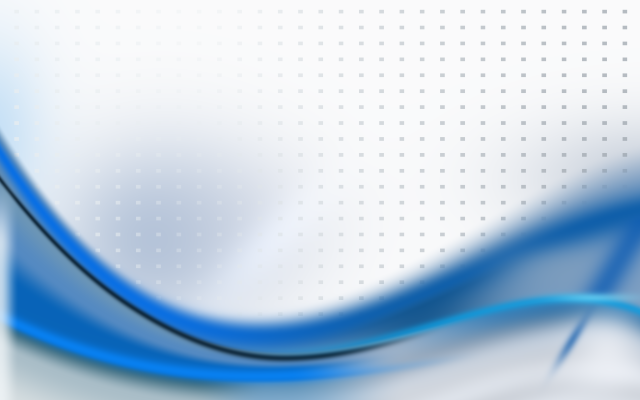
Write a WebGL 2 fragment shader that draws this background.

```glsl
#version 300 es
precision highp float;
uniform vec2 u_resolution;
out vec4 outColor;

// Smooth quartic passing through five evenly spaced heights
float wave(float x, float a, float b, float c, float d, float e) {
    float s = 4.0 * x;
    float d2 = c - 2.0 * b + a;
    float d3 = d - 3.0 * c + 3.0 * b - a;
    float d4 = e - 4.0 * d + 6.0 * c - 4.0 * b + a;
    return a + s * (b - a + (s - 1.0) / 2.0 * (d2 + (s - 2.0) / 3.0 * (d3 + (s - 3.0) / 4.0 * d4)));
}

float glow(float d, float width) {
    return exp(-d * d / (width * width));
}

float blob(vec2 p, vec2 center, vec2 radius) {
    vec2 d = (p - center) / radius;
    return exp(-dot(d, d));
}

// Pale backdrop with cool smudges and a diagonal ray
vec3 backdrop(vec2 p) {
    vec3 col = vec3(0.98, 0.982, 0.985);
    col = mix(col, vec3(0.58, 0.67, 0.79), 0.68 * blob(p, vec2(0.24, 0.4), vec2(0.15, 0.23)));
    col = mix(col, vec3(0.72, 0.76, 0.84), 0.4 * blob(p, vec2(0.36, 0.43), vec2(0.16, 0.2)));
    col = mix(col, vec3(0.66, 0.82, 0.95), 0.65 * blob(p, vec2(-0.02, 0.66), vec2(0.09, 0.24)));
    col = mix(col, vec3(0.65, 0.70, 0.77), 0.6 * blob(p, vec2(1.02, 0.55), vec2(0.2, 0.15)));
    float ray = p.y - 0.27 - 1.55 * (p.x - 0.34);
    col += 0.06 * glow(ray, 0.09) * blob(p, vec2(0.41, 0.38), vec2(0.12, 0.18));
    return col;
}

// Grid of small rectangles, pale on the left and grey on the right
vec3 addDots(vec3 col, vec2 p) {
    vec2 pitch = vec2(0.03168, 0.0398);
    vec2 cell = abs(fract((p - vec2(0.026, 0.971)) / pitch + 0.5) - 0.5) * pitch;
    vec2 soft = 0.6 / u_resolution;
    vec2 inside = 1.0 - smoothstep(vec2(0.0036, 0.0046) - soft, vec2(0.0036, 0.0046) + soft, cell);
    vec3 tint = mix(vec3(0.91, 0.93, 0.94), vec3(0.62, 0.65, 0.68), smoothstep(0.25, 1.0, p.x));
    float strength = 0.75 - 0.45 * glow(p.x - 0.3, 0.13);
    return mix(col, tint, inside.x * inside.y * strength);
}

void main() {
    vec2 p = gl_FragCoord.xy / u_resolution;
    float x = p.x, y = p.y;
    float crest = wave(x, 0.667, 0.24, 0.2, 0.39, 0.583);
    float ridge = wave(x, 0.62, 0.22, 0.177, 0.327, 0.475);
    float seam = wave(x, 0.552, 0.192, 0.123, 0.217, 0.22);
    float hem = wave(x, 0.202, 0.071, 0.058, 0.115, 0.167);
    float right = smoothstep(0.45, 0.64, x);

    vec3 col = addDots(backdrop(p), p);

    // Upper ribbon: misty veil, blue ridge and deep fold
    vec3 veil = mix(vec3(0.40, 0.56, 0.70), vec3(0.49, 0.62, 0.76), x);
    float veilSoft = mix(0.025, 0.06, smoothstep(0.1, 0.7, x));
    col = mix(col, veil, smoothstep(-veilSoft, veilSoft, crest - y));
    vec3 ridgeBlue = mix(vec3(0.02, 0.43, 0.9), vec3(0.04, 0.36, 0.66), smoothstep(0.2, 0.65, x));
    float ridgeWidth = y > ridge ? mix(0.025, 0.045, x) : mix(0.033, 0.06, x);
    col = mix(col, ridgeBlue, 0.95 * glow(y - ridge, ridgeWidth));
    float belowRidge = smoothstep(0.0, 0.03, ridge - y);
    col = mix(col, vec3(0.06, 0.32, 0.54), 0.85 * belowRidge * glow(x - 0.66, 0.11));
    col = mix(col, vec3(0.5, 0.62, 0.74), 0.6 * blob(p, vec2(0.87, 0.33), vec2(0.09, 0.055)));
    float slant = x - 0.885 - 0.37 * (y - 0.125);
    col = mix(col, vec3(0.05, 0.36, 0.7), 0.75 * belowRidge * glow(slant, 0.028));

    // Lower ribbon: blue on the left, pale silk on the right
    float across = (seam - y) / max(seam - hem, 0.03);
    float depth = seam - y;
    vec3 lower = mix(vec3(0.43, 0.59, 0.71), vec3(0.33, 0.54, 0.76), smoothstep(0.0, 0.4, across));
    lower = mix(lower, vec3(0.03, 0.39, 0.72), smoothstep(0.38, 0.68, across));
    vec3 silk = mix(vec3(0.6, 0.67, 0.75), vec3(0.84, 0.86, 0.89), smoothstep(0.03, 0.17, depth));
    silk = mix(silk, vec3(0.12, 0.42, 0.66), 0.85 * smoothstep(0.58, 0.8, x) * glow(depth - 0.01, 0.045));
    silk += 0.025 * sin(70.0 * depth + 9.0 * x) + 0.015 * sin(31.0 * x - 45.0 * y);
    silk = mix(silk, vec3(0.94, 0.95, 0.97), 0.8 * blob(p, vec2(0.95, 0.12), vec2(0.06, 0.1)));
    silk = mix(silk, vec3(0.1, 0.38, 0.68), 0.7 * glow(slant, 0.009) * glow(y - 0.15, 0.06));

    // Hem: shadow below a bright rim
    float belowHem = hem - y;
    vec3 floorColor = mix(vec3(0.17, 0.37, 0.45), vec3(0.66, 0.74, 0.78), smoothstep(0.0, 0.07, belowHem));
    floorColor = mix(floorColor, vec3(0.84, 0.87, 0.88), smoothstep(0.06, 0.2, belowHem));
    floorColor = mix(floorColor, vec3(0.45, 0.65, 0.82), 0.7 * smoothstep(0.3, 0.42, x));
    lower = mix(lower, floorColor, smoothstep(-0.004, 0.012, belowHem));
    lower = mix(lower, vec3(0.03, 0.51, 0.96), 0.9 * glow(belowHem + 0.008, 0.018));
    silk = mix(silk, vec3(0.42, 0.65, 0.86), 0.5 * glow(belowHem, 0.012) * (1.0 - smoothstep(0.6, 0.76, x)));
    col = mix(col, mix(lower, silk, right), smoothstep(-0.004, 0.006, depth));

    // Dark crease and cyan highlight along the seam
    float shade = 1.0 - smoothstep(0.5, 0.7, x);
    float creaseShift = 0.013 * smoothstep(0.2, 0.45, x);
    col = mix(col, vec3(0.04, 0.13, 0.2), 0.9 * shade * glow(depth - creaseShift, 0.009));
    col = mix(col, vec3(0.06, 0.6, 0.86), 0.85 * smoothstep(0.3, 0.75, x) * glow(depth + 0.002, 0.012));
    col = mix(col, vec3(0.5, 0.88, 0.98), 0.6 * blob(p, vec2(0.93, 0.256), vec2(0.06, 0.012)));

    // White mist at the left border
    float mist = (1.0 - smoothstep(0.0, 0.03, x)) * (1.0 - smoothstep(0.38, 0.56, y));
    outColor = vec4(mix(col, vec3(0.94, 0.96, 0.97), 0.8 * mist), 1.0);
}
```
